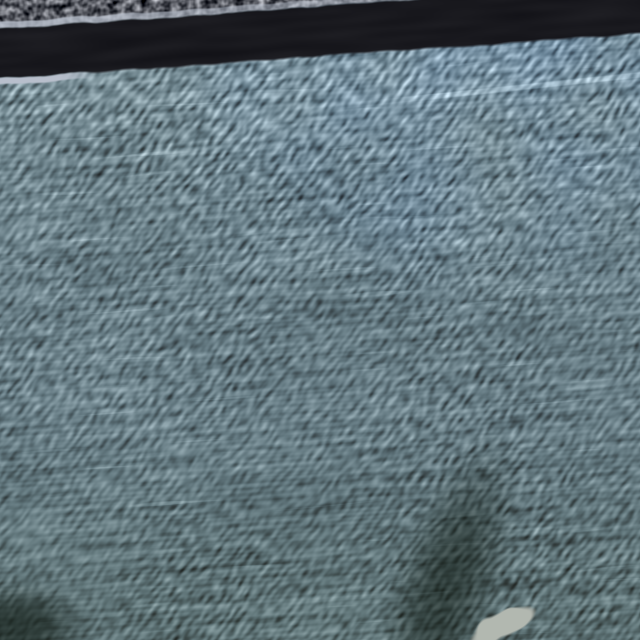
Reproduce this texture procedurally as a Shadertoy shader.

```glsl
// Worn blue-grey denim below a dark, slightly tilted seam band.
// Stretched gradient noise and a warped sine make the broken diagonal twill;
// long flat noise makes the weft streaks, and soft masks add light and stains.

const float TILT = 0.07;            // rise of the weft and the seam
const float TWILL_ANGLE = 0.87;     // direction of the twill ridges
const float TWILL_FREQ = 80.0;      // ridges per canvas width
const float TWILL_DEPTH = 0.060;
const float GRAIN_DEPTH = 0.25;
const float STREAK_DEPTH = 0.12;
const float BAND_LOW = 0.877;
const float BAND_HIGH = 0.955;
const float EDGE = 0.003;
const vec2 CLOTH_TINT = vec2(0.085, 0.118);  // green and blue above red
const vec3 BAND_COLOR = vec3(0.095, 0.095, 0.115);
const vec3 RIM_COLOR = vec3(0.72, 0.75, 0.80);
const vec3 STAIN_COLOR = vec3(0.15, 0.18, 0.16);
const vec3 FLECK_COLOR = vec3(0.70, 0.72, 0.69);

vec2 gradient(vec2 cell) {
    vec3 p = fract(cell.xyx * vec3(0.1031, 0.1030, 0.0973));
    p += dot(p, p.yzx + 33.33);
    float a = 6.28318 * fract((p.x + p.y) * p.z);
    return vec2(cos(a), sin(a));
}

// Gradient noise, roughly -0.7 to 0.7
float noise(vec2 p) {
    vec2 i = floor(p), f = fract(p);
    vec2 u = f * f * f * (f * (f * 6.0 - 15.0) + 10.0);
    vec2 r = vec2(1.0, 0.0);
    float low = mix(dot(gradient(i), f), dot(gradient(i + r), f - r), u.x);
    float high = mix(dot(gradient(i + r.yx), f - r.yx),
                     dot(gradient(i + r.xx), f - r.xx), u.x);
    return mix(low, high, u.y);
}

// Thin soft line around zero
float line(float d, float width) {
    return 1.0 - smoothstep(width * 0.4, width, abs(d));
}

// Soft tilted ellipse: 1 inside, 0 outside
float blob(vec2 p, vec2 size, float angle, float soft) {
    float c = cos(angle), s = sin(angle);
    vec2 q = vec2(c * p.x + s * p.y, c * p.y - s * p.x) / size;
    return 1.0 - smoothstep(1.0 - soft, 1.0 + soft, length(q));
}

// Broken diagonal ridges
float twill(vec2 p) {
    vec2 dir = vec2(cos(TWILL_ANGLE), sin(TWILL_ANGLE));
    float along = dot(p, dir);
    float across = dot(p, vec2(dir.y, -dir.x));
    float warp = 0.8 * noise(p * 11.0) + 0.35 * noise(p * 45.0 + 7.0);
    float ridge = sin(6.28318 * (across * TWILL_FREQ + warp));
    float breaks = 0.8 + 1.1 * noise(vec2(across * 50.0, along * 65.0) + 19.0);
    float grain = noise(vec2(across * 115.0, along * 55.0) + 41.0);
    return TWILL_DEPTH * ridge * breaks + GRAIN_DEPTH * grain;
}

// Long pale and dark weft threads
float streaks(vec2 p) {
    float wide = noise(vec2(p.x * 3.0, p.y * 60.0) + 3.0);
    float fine = noise(vec2(p.x * 9.0, p.y * 150.0) + 57.0);
    float worn = smoothstep(0.36, 0.6, noise(vec2(p.x * 6.0, p.y * 95.0) + 83.0));
    return STREAK_DEPTH * (0.6 * wide + fine + 0.9 * worn);
}

vec3 cloth(vec2 uv, vec2 p) {
    float top = smoothstep(0.45, 0.88, uv.y);
    float plain = 0.8 + 0.5 * noise(uv * 3.5 + 5.0);
    float light = mix(0.355, 0.405, smoothstep(0.0, 0.5, uv.y)) + 0.055 * top;
    light += 0.05 * noise(uv * vec2(3.0, 5.0) + 11.0);
    float tone = light + (plain + 0.45 * top) * twill(p) + streaks(p);
    // Pale crease under the right end of the seam
    float crease = line(uv.y - 0.105 * uv.x - 0.778, 0.006);
    tone += 0.14 * crease * smoothstep(0.45, 0.75, uv.x);
    tone = clamp(tone, 0.06, 0.88);
    vec3 color = vec3(tone, tone + CLOTH_TINT * smoothstep(0.0, 0.42, tone));
    // Cool glow near the top, greener cast near the bottom
    float glow = top * smoothstep(0.2, 0.6, uv.x) * (0.6 + noise(uv * 7.0));
    color += vec3(-0.01, 0.01, 0.055) * glow;
    color.b -= 0.02 * (1.0 - smoothstep(0.0, 0.4, uv.y));
    return color;
}

void mainImage(out vec4 fragColor, in vec2 fragCoord) {
    vec2 uv = fragCoord / iResolution.xy;
    vec2 p = vec2(uv.x, uv.y - TILT * uv.x);
    vec3 color = cloth(uv, p);

    // Soft stains and one pale fleck at the lower edge
    float stain = 0.75 * blob(uv - vec2(0.70, 0.09), vec2(0.15, 0.055), 1.25, 0.8);
    stain = max(stain, 0.85 * blob(uv - vec2(0.02, 0.02), vec2(0.08, 0.05), 0.0, 0.7));
    color = mix(color, STAIN_COLOR + 0.25 * (color - 0.4), stain);
    vec2 ragged = 0.012 * vec2(noise(uv * 35.0), noise(uv * 35.0 + 9.0));
    float fleck = blob(uv - vec2(0.785, 0.022) + ragged, vec2(0.052, 0.019), 0.45, 0.14);
    color = mix(color, FLECK_COLOR, fleck);

    // Mottled strip above the seam
    float mottle = noise(p * vec2(60.0, 90.0)) + 0.6 * noise(p * 150.0);
    vec3 strip = vec3(0.34, 0.35, 0.38) + 0.55 * mottle;
    float h = p.y + 0.003 * noise(vec2(uv.x * 25.0, 2.5));
    color = mix(color, strip, smoothstep(-EDGE, EDGE, h - BAND_HIGH));

    // Dark seam band with its pale rims
    float band = smoothstep(-EDGE, EDGE, h - BAND_LOW)
               * (1.0 - smoothstep(-EDGE, EDGE, h - BAND_HIGH));
    color = mix(color, BAND_COLOR + 0.04 * noise(p * vec2(8.0, 60.0)), band);
    float upperRim = line(h - BAND_HIGH - 0.005, 0.007) * (0.85 - 0.7 * uv.x);
    float lowerRim = line(h - BAND_LOW + 0.005, 0.007) * (1.0 - smoothstep(0.09, 0.16, uv.x));
    color = mix(color, RIM_COLOR, max(upperRim, lowerRim));
    fragColor = vec4(clamp(color, 0.0, 1.0), 1.0);
}
```
